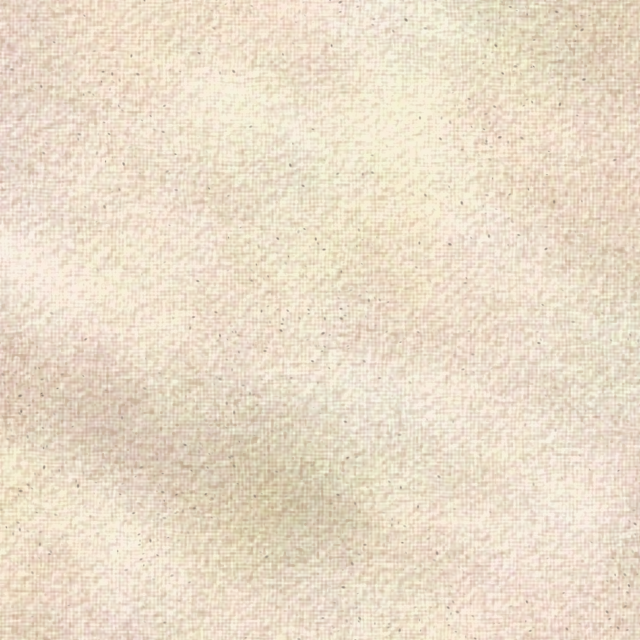
Reproduce this texture procedurally as a WebGL 1 fragment shader.

```glsl
precision highp float;

uniform vec2 u_resolution;

const vec3 SHADE_COLOR = vec3(0.825, 0.752, 0.670);
const vec3 LIGHT_COLOR = vec3(0.950, 0.910, 0.832);
const vec3 DUST_COLOR = vec3(0.720, 0.610, 0.500);
const vec3 SPECK_COLOR = vec3(0.480, 0.430, 0.390);
const vec3 BLUSH_TINT = vec3(0.040, -0.050, 0.020);
const vec3 TAN_TINT = vec3(0.000, -0.020, -0.110);
const float BASE_TONE = 0.67;
const float CLOUD_CONTRAST = 1.60;
const vec2 CLOUD_SCALE = vec2(3.0, 5.2);
const float CLOUD_TILT = -0.42;
const float THREADS = 168.0;
const float WEAVE_CONTRAST = 0.125;
const float WEAVE_WOBBLE = 0.7;
const float RELIEF_SCALE = 150.0;
const float RELIEF_CONTRAST = 0.55;
const float GRAIN_SCALE = 235.0;
const float GRAIN_CONTRAST = 0.60;
const float DUST_SCALE = 155.0;
const float DUST_STRENGTH = 0.50;
const float SPECK_CELLS = 125.0;
const float SPECK_DENSITY = 0.34;
const float SPECK_SOFTNESS = 0.12;
const float TAU = 6.2831853;

float hash(vec2 p) {
  vec3 q = fract(vec3(p.xyx) * 0.1031);
  q += dot(q, q.yzx + 33.33);
  return fract((q.x + q.y) * q.z);
}

float noise(vec2 p) {
  vec2 cell = floor(p);
  vec2 f = fract(p);
  f = f * f * (3.0 - 2.0 * f);
  float low = mix(hash(cell), hash(cell + vec2(1.0, 0.0)), f.x);
  float high = mix(hash(cell + vec2(0.0, 1.0)), hash(cell + 1.0), f.x);
  return mix(low, high, f.y);
}

mat2 rotation(float angle) {
  float c = cos(angle);
  float s = sin(angle);
  return mat2(c, s, -s, c);
}

float fbm(vec2 p) {
  mat2 turn = rotation(0.5);
  float sum = 0.0;
  float amplitude = 0.5;
  for (int i = 0; i < 5; i++) {
    sum += amplitude * noise(p);
    p = turn * p * 2.03 + 17.3;
    amplitude *= 0.52;
  }
  return sum;
}

// Warp and weft, each thread fading in and out along its length
float weave(vec2 uv) {
  vec2 drift = vec2(noise(uv * 24.0 + 5.0), noise(uv * 24.0 + 61.0)) - 0.5;
  vec2 thread = uv * THREADS + drift * WEAVE_WOBBLE;
  float warp = 0.2 + 1.6 * noise(thread * vec2(0.8, 0.2) + 11.0);
  float weft = 0.2 + 1.6 * noise(thread * vec2(0.2, 0.8) + 83.0);
  vec2 ridge = cos(TAU * thread);
  float pixelsPerThread = min(u_resolution.x, u_resolution.y) / THREADS;
  return (ridge.x * warp + ridge.y * weft) * smoothstep(2.0, 3.0, pixelsPerThread);
}

// Bumps lit from the upper left
float relief(vec2 uv) {
  vec2 p = uv * RELIEF_SCALE;
  vec2 toLight = vec2(-0.3, 0.42);
  return noise(p - toLight) - noise(p + toLight);
}

// Small soft flecks, gathered in loose clusters
float specks(vec2 uv, float pixel) {
  vec2 p = uv * SPECK_CELLS;
  float blur = SPECK_SOFTNESS + 0.5 * pixel * SPECK_CELLS;
  float cover = 0.0;
  for (int y = -1; y <= 1; y++) {
    for (int x = -1; x <= 1; x++) {
      vec2 cell = floor(p) + vec2(float(x), float(y));
      float cluster = smoothstep(0.48, 0.85, fbm(cell / SPECK_CELLS * 5.0 + 41.0));
      float present = step(hash(cell + 7.0), 0.03 + SPECK_DENSITY * cluster);
      vec2 center = cell + vec2(hash(cell + 19.0), hash(cell + 37.0));
      vec2 d = rotation(hash(cell + 53.0) * 2.4 - 0.6) * (p - center);
      float size = mix(0.10, 0.27, hash(cell + 71.0));
      float edge = length(d * vec2(0.8, 1.2)) - size;
      float strength = mix(0.12, 0.75, pow(hash(cell + 97.0), 3.0));
      float fleck = 1.0 - smoothstep(-blur, blur, edge);
      cover = max(cover, present * strength * fleck);
    }
  }
  return cover;
}

void main() {
  float pixel = 1.0 / min(u_resolution.x, u_resolution.y);
  vec2 uv = gl_FragCoord.xy * pixel;

  // Broad stains
  vec2 cloudPoint = rotation(-CLOUD_TILT) * uv * CLOUD_SCALE;
  float stain = fbm(cloudPoint + 3.0) - 0.49;
  float tone = BASE_TONE + CLOUD_CONTRAST * stain;

  // Cloth surface
  tone += WEAVE_CONTRAST * weave(uv);
  tone += RELIEF_CONTRAST * relief(uv);
  tone += GRAIN_CONTRAST * (noise(uv * GRAIN_SCALE) - 0.5);
  vec3 color = mix(SHADE_COLOR, LIGHT_COLOR, min(tone, 1.2));

  // Pink and tan drift, broad and fine
  float blush = fbm(uv * 4.0 + 29.0) - 0.49 + 0.5 * (noise(uv * 95.0 + 9.0) - 0.5);
  float tan_ = fbm(uv * 5.0 + 67.0) - 0.49 + 0.4 * (noise(uv * 80.0 + 31.0) - 0.5);
  color += BLUSH_TINT * blush + TAN_TINT * tan_;

  // Brown dust, thicker in the stains
  float dust = smoothstep(0.68, 0.98, noise(uv * DUST_SCALE + 13.0));
  color = mix(color, DUST_COLOR, DUST_STRENGTH * dust * clamp(0.7 - 2.0 * stain, 0.2, 1.0));

  color = mix(color, SPECK_COLOR, specks(uv, pixel));
  gl_FragColor = vec4(clamp(color, 0.0, 1.0), 1.0);
}
```
